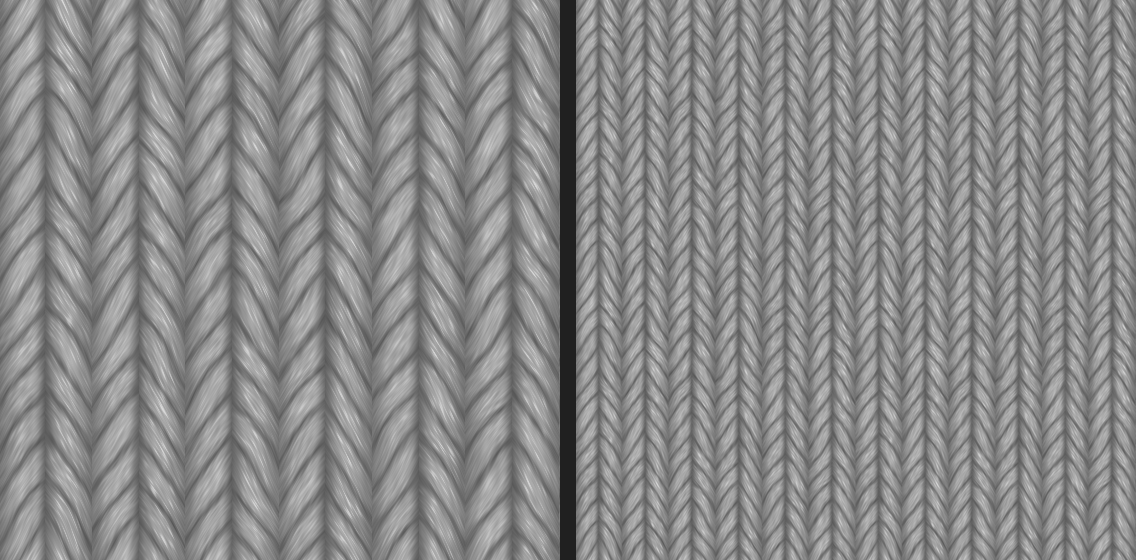
Left: one tile. Right: repeated 2 by 2.
Give the GLSL for this texture, as a WebGL 1 fragment shader.

```glsl
precision highp float;

uniform vec2 u_resolution;

const float COLUMNS = 12.0;   // six mirrored pairs
const float ROWS = 13.0;      // stitches up each column
const float TAU = 6.2831853;

const vec3 GROOVE_GREY = vec3(0.355);
const vec3 YARN_GREY = vec3(0.668);
const vec3 SHEEN = vec3(0.9);

float hash(vec2 p) {
  return fract(sin(dot(p, vec2(127.1, 311.7))) * 4375.85);
}

float cornerRamp(vec2 cell, vec2 offset, vec2 period) {
  float angle = TAU * hash(mod(cell, period));
  return dot(vec2(cos(angle), sin(angle)), offset);
}

// Gradient noise that wraps after a whole number of cells
float gradientNoise(vec2 p, vec2 period) {
  vec2 i = floor(p);
  vec2 f = p - i;
  vec2 u = f * f * f * (f * (f * 6.0 - 15.0) + 10.0);
  vec2 e = vec2(1.0, 0.0);
  float low = mix(cornerRamp(i, f, period),
                  cornerRamp(i + e.xy, f - e.xy, period), u.x);
  float high = mix(cornerRamp(i + e.yx, f - e.yx, period),
                   cornerRamp(i + e.xx, f - e.xx, period), u.x);
  return mix(low, high, u.y);
}

// Height along the column, bent so that strands hang down from the groove
float strandCoordinate(float y, float across, float column, float rise) {
  float bend = rise * (0.78 * across + 0.22 * across * across);
  float sway = gradientNoise(vec2(column * 3.0 + across * 0.6, y * 7.0),
                             vec2(COLUMNS * 3.0, 7.0));
  float phase = 0.4 * hash(vec2(column, 5.3));
  return y * ROWS + bend + phase + 0.38 * sway;
}

// Rounded cross section of one strand, dark at its seams
float strandProfile(float p) {
  float arch = 4.0 * p * (1.0 - p);
  return mix(smoothstep(0.0, 0.75, arch), arch, 0.4);
}

// Shade from the groove (0) over the crest to the valley (1)
float columnProfile(float across, float grooveWidth) {
  float groove = smoothstep(-0.3 * grooveWidth, grooveWidth, across);
  return groove * (1.0 - 0.7 * smoothstep(0.5, 1.1, across));
}

// Fine hairs running along a strand
float fibres(float across, float strand, float column, float density) {
  vec2 p = vec2(across * 5.0 + column * 20.0, (strand + 0.25 * across) * density);
  return gradientNoise(p, vec2(COLUMNS * 20.0, ROWS * density));
}

vec3 knit(vec2 uv) {
  // Mirrored columns meet at a groove and a valley in turn
  float x = uv.x * COLUMNS + 0.03;
  float column = mod(floor(x), COLUMNS);
  float falling = mod(column, 2.0);
  float across = mix(1.0 - fract(x), fract(x), falling);

  float rise = mix(1.4, 1.6, falling);
  float strand = strandCoordinate(uv.y, across, column, rise);
  float p = fract(strand);
  float stitch = mod(floor(strand), ROWS);

  // Soft yarn form
  float crown = strandProfile(p);
  float ridge = columnProfile(across, mix(0.26, 0.38, falling));
  float body = ridge * (0.25 + 0.75 * crown);

  // Fibre texture and uneven tone
  float coarse = fibres(across, strand, column, 8.0);
  float fine = fibres(across + 0.37, strand, column, 15.0);
  float hair = 0.65 * coarse + 0.5 * fine;
  float patchTone = gradientNoise(uv * 9.0, vec2(9.0));
  float stitchTone = (hash(vec2(column, stitch + 0.5)) - 0.5) * crown;
  float tone = 0.15 * hair * (0.35 + 0.65 * ridge)
             + 0.035 * patchTone + 0.04 * stitchTone;

  // Broken glints, strongest on the falling columns
  float crest = crown * ridge * smoothstep(0.75, 0.35, abs(across - 0.5) + 0.2);
  float glint = smoothstep(0.08, 0.5, hair) * crest * mix(0.14, 0.6, falling);

  vec3 yarn = mix(GROOVE_GREY, YARN_GREY, body) + tone;
  return mix(yarn, SHEEN, glint);
}

void main() {
  vec2 uv = gl_FragCoord.xy / u_resolution;
  gl_FragColor = vec4(knit(uv), 1.0);
}
```
